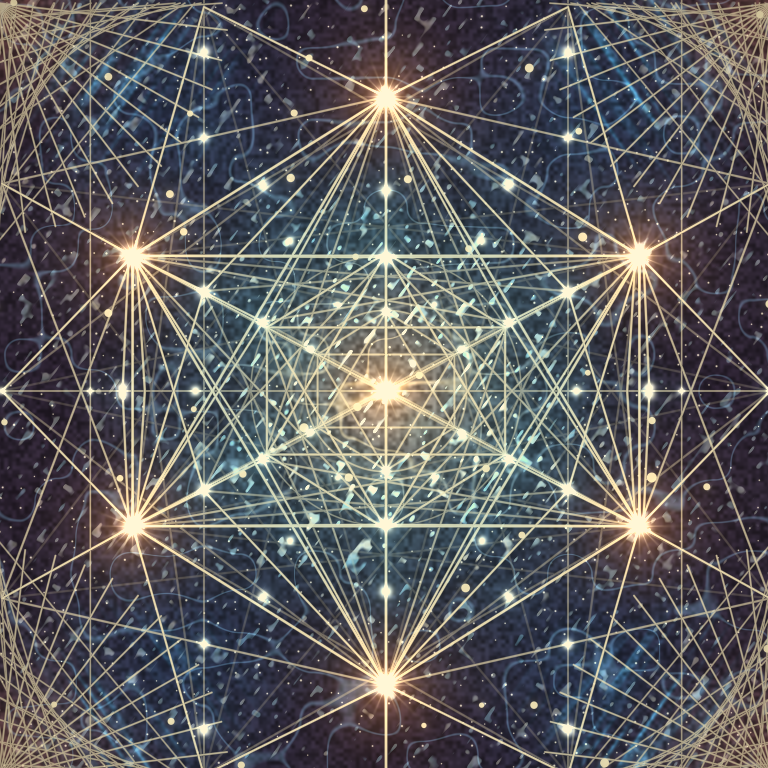
Reproduce this background procedurally as a Shadertoy shader.

```glsl
// A mirrored web of golden threads between six glowing hubs and a central star,
// over a plum and teal night sky. Threads are segment distances evaluated in one
// folded quadrant; nodes add glows, and hashed cells scatter flecks and small stars.

const vec3 GOLD = vec3(1.0, 0.94, 0.74);
const vec3 AMBER = vec3(1.0, 0.58, 0.22);
const vec3 ICE = vec3(0.42, 0.72, 0.76);

// Inner crossing points and border points that the hub threads run to
const vec2 TARGETS[8] = vec2[8](
    vec2(0.33, 0.176), vec2(0.237, 0.13), vec2(0.16, 0.09), vec2(0.0, 0.174),
    vec2(0.0, 0.0), vec2(0.5, 0.0), vec2(0.5, 0.27), vec2(0.237, 0.5));

// Small stars: position in the folded quadrant, then size
const vec3 NODES[15] = vec3[15](
    vec3(0.237, 0.441, 1.0), vec3(0.237, 0.33, 0.8), vec3(0.16, 0.268, 0.9),
    vec3(0.0, 0.261, 1.0), vec3(0.0, 0.174, 1.2), vec3(0.0, 0.104, 0.7),
    vec3(0.237, 0.129, 1.0), vec3(0.16, 0.09, 0.8), vec3(0.343, 0.004, 0.9),
    vec3(0.248, 0.0, 0.8), vec3(0.385, 0.0, 0.5), vec3(0.098, 0.055, 0.6),
    vec3(0.125, 0.195, 0.7), vec3(0.063, 0.113, 0.5), vec3(0.5, 0.0, 0.6));

float hash(vec2 c) {
    vec3 v = fract(vec3(c.xyx) * 0.1031);
    v += dot(v, v.yzx + 33.33);
    return fract((v.x + v.y) * v.z);
}

float noise(vec2 x) {
    vec2 i = floor(x), f = fract(x);
    f = f * f * (3.0 - 2.0 * f);
    return mix(mix(hash(i), hash(i + vec2(1, 0)), f.x),
               mix(hash(i + vec2(0, 1)), hash(i + vec2(1, 1)), f.x), f.y);
}

float stroke(float d, float halfWidth) {
    float aa = 0.8 / iResolution.y;
    return 1.0 - smoothstep(halfWidth - aa, halfWidth + aa, abs(d));
}

float thread(vec2 p, vec2 a, vec2 b, float halfWidth) {
    vec2 ab = b - a, ap = p - a;
    float t = clamp(dot(ap, ab) / dot(ab, ab), 0.0, 1.0);
    return stroke(length(ap - ab * t), halfWidth);
}

vec2 hub(int k) {
    float a = radians(90.0 + 60.0 * float(k)), s = sin(a);
    return vec2(0.381 * cos(a), s * (0.3417 + 0.0413 * s * s));
}

float glow(vec2 d, float radius) {
    return exp(-dot(d, d) / (radius * radius));
}

// One star per chosen cell, with a random place and size
float scatter(vec2 p, float cells, float density, float radius) {
    vec2 id = floor(p * cells);
    vec2 spot = 0.25 + 0.5 * vec2(hash(id + 17.0), hash(id + 53.0));
    float d = length(fract(p * cells) - spot) / cells;
    float size = radius * (0.5 + 0.5 * hash(id + 91.0));
    return step(hash(id), density) * (stroke(d, size) + 0.3 * exp(-d / size));
}

vec3 sky(vec2 p, vec2 q) {
    float r = length(q), cloud = noise(p * 9.0 + 20.0) * 0.6 + noise(p * 23.0 + 50.0) * 0.4;
    vec3 col = mix(vec3(0.135, 0.10, 0.155), vec3(0.185, 0.155, 0.21), cloud);
    col += vec3(0.01, 0.21, 0.22) * exp(-pow(r / 0.27, 3.0)) * (0.55 + 0.7 * cloud);
    col += vec3(-0.02, 0.04, 0.07) * glow(q - vec2(0.28, 0.36), 0.15);
    col += vec3(0.30, 0.12, 0.02) * glow(q, 0.135);
    col += vec3(0.20, 0.10, 0.04) * glow(q - 0.5, 0.13);
    // Fine blue brush strokes across the corners
    vec2 along = mat2(0.82, -0.57, 0.57, 0.82) * q;
    float brush = noise(along * vec2(150.0, 9.0) + sign(p) * 40.0 + 90.0);
    col += vec3(0.12, 0.40, 0.50) * pow(brush, 3.0) * glow(q - vec2(0.34, 0.43), 0.11);
    // Mottled grain and slanted flecks, richer toward the middle
    col *= 0.65 + 0.7 * noise(p * 190.0 + 300.0);
    vec2 slant = mat2(0.8, 0.6, -0.6, 0.8) * p;
    float fleck = noise(slant * vec2(150.0, 80.0) + 400.0);
    float rich = 0.35 + 0.5 * exp(-pow(r / 0.27, 4.0));
    col += mix(ICE, GOLD, noise(p * 40.0 + 70.0)) * rich * smoothstep(0.76, 0.93, fleck);
    // Faint wandering filaments
    float wander = abs(noise(p * 21.0 + 120.0) - 0.5);
    col += mix(vec3(0.12, 0.19, 0.22), vec3(0.34, 0.28, 0.16), glow(q, 0.16)) * smoothstep(0.04, 0.0, wander);
    return col;
}

float web(vec2 q) {
    float lit = stroke(q.x, 0.0018);
    for (int k = 0; k < 6; k++) {
        vec2 h = hub(k);
        for (int i = 0; i < 32; i++) {
            vec2 side = vec2(1 - 2 * (i & 1), 1 - (i & 2));
            vec2 t = TARGETS[i >> 2] * side;
            float len = length(t - h);
            float strength = mix(1.0, 0.2, smoothstep(0.3, 0.8, len));
            if (len > 0.01) lit = max(lit, strength * thread(q, h, t, 0.0014));
        }
        // Nested hexagons and six-pointed stars
        for (int j = 1; j < 3; j++) {
            lit = max(lit, thread(q, h, hub(k + j), 0.0017));
            lit = max(lit, 0.95 * thread(q, h * 0.47, hub(k + j) * 0.47, 0.0015));
            lit = max(lit, 0.8 * thread(q, h * 0.27, hub(k + j) * 0.27, 0.0013));
        }
    }
    // Rails, rings and upright struts
    lit = max(lit, 0.7 * max(stroke(q.y, 0.0011), stroke(q.x - 0.385, 0.001)));
    lit = max(lit, 0.55 * max(stroke(q.x - 0.237, 0.0011), stroke(length(q) - 0.176, 0.001)));
    lit = max(lit, 0.7 * stroke(length(q) - 0.105, 0.0012));
    lit = max(lit, 0.9 * thread(q, vec2(0.314, 0), vec2(0.325, 0.176), 0.0015));
    lit = max(lit, 0.9 * thread(q, vec2(0.343, 0), vec2(0.335, 0.176), 0.0015));
    // Corner lattice: crossed strings, loose chords and a fan
    for (int i = 0; i < 11; i++) {
        float s = (float(i) + 0.5) / 11.0, a = 0.05 + 1.47 * s;
        vec2 start = vec2(0.505, 0.5 - 0.32 * s);
        lit = max(lit, 0.75 * thread(q, start, vec2(0.2 + 0.3 * s, 0.505), 0.0011));
        lit = max(lit, 0.7 * thread(q, start, vec2(0.22 + 0.28 * fract(s * 4.3), 0.505), 0.0011));
        lit = max(lit, 0.8 * thread(q, vec2(0.505), 0.505 - 0.3 * vec2(cos(a), sin(a)), 0.0012));
    }
    return lit;
}

vec3 star(vec2 d, float size) {
    float r = length(d), rays = pow(abs(cos(atan(d.y, d.x) * 8.0)), 12.0);
    return GOLD * (1.2 * exp(-pow(r / (0.011 * size), 2.0)) + 0.5 * rays * exp(-r / (0.017 * size)))
         + AMBER * 0.55 * exp(-r / (0.034 * size));
}

void mainImage(out vec4 fragColor, in vec2 fragCoord) {
    vec2 p = fragCoord / iResolution.xy - vec2(0.5026, 0.4909);
    vec2 q = abs(p);
    vec3 col = sky(p, q);

    // Dust and loose stars
    col += vec3(0.55, 0.53, 0.42) * scatter(p + 3.0, 75.0, 0.2, 0.0014);
    col = mix(col, GOLD, min(scatter(p + 7.0, 13.0, 0.24, 0.0065), 1.0) * 0.9);

    // Threads: cool near the teal ring, golden elsewhere
    vec3 tint = mix(GOLD * 0.97, vec3(0.80, 0.88, 0.78), 0.5 * glow(vec2(length(q) - 0.21, 0), 0.06));
    col = mix(col, tint, web(q) * 0.9);

    // Nodes, hubs and the central star
    for (int i = 0; i < 15; i++) {
        vec2 d = q - NODES[i].xy;
        float size = NODES[i].z;
        col += GOLD * 1.1 * glow(d, 0.0075 * size) + ICE * 0.22 * exp(-length(d) / (0.016 * size));
    }
    for (int k = 0; k < 6; k++) col += star(p - hub(k), 1.15);
    col += star(p, 0.95);

    col *= 1.0 - 0.15 * smoothstep(0.45, 0.72, length(p));
    fragColor = vec4(clamp(col, vec3(0.0), vec3(1.0, 0.97, 0.84)), 1.0);
}
```
